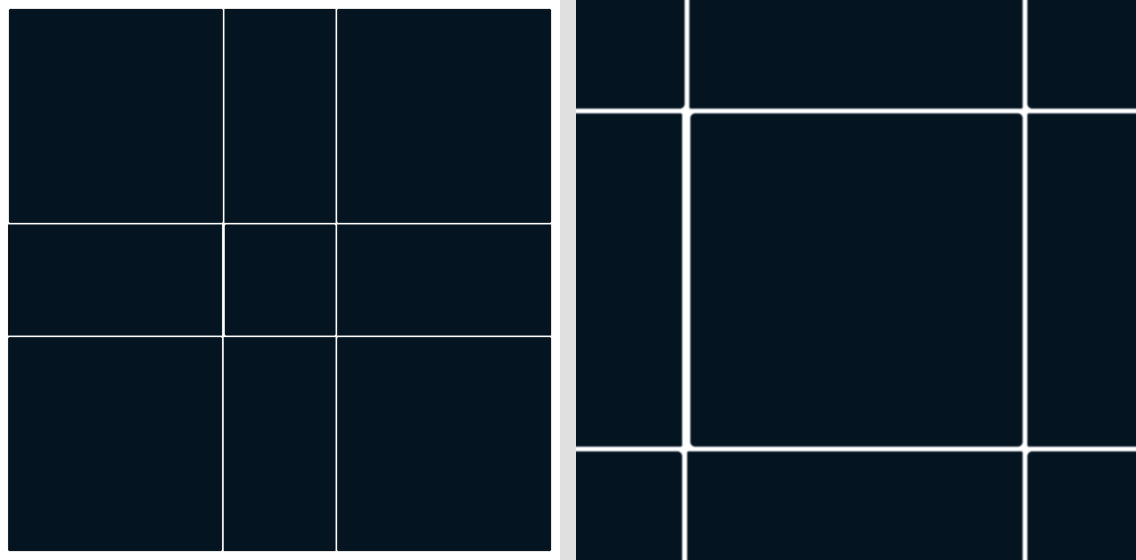
Left, the full canvas; right, a detail of the centre.
Write a WebGL 2 fragment shader that draws this pattern.

```glsl
#version 300 es
precision highp float;
// A three by three grid of dark navy tiles on white: wide outer tiles around
// a narrow middle row and column. Each tile is a rounded-box distance, with
// thin white seams, slightly uneven on the left, and dark outer rims.

uniform vec2 u_resolution;
out vec4 fragColor;

float roundedBox(vec2 p, vec2 lo, vec2 hi, float radius) {
  vec2 q = abs(p - 0.5 * (lo + hi)) - 0.5 * (hi - lo) + radius;
  return length(max(q, 0.0)) + min(max(q.x, q.y), 0.0) - radius;
}

// Start of band 0, 1 or 2 along one axis; index 3 is the far end.
float bandEdge(int i) {
  return i == 0 ? 0.0145 : i == 1 ? 0.3994 : i == 2 ? 0.6006 : 0.9855;
}

void main() {
  vec2 p = gl_FragCoord.xy / u_resolution;
  float soft = max(0.001, 0.7 / min(u_resolution.x, u_resolution.y));
  vec3 color = vec3(1.0);

  for (int row = 0; row < 3; row++) {
    for (int col = 0; col < 3; col++) {
      // Inset each cell by half a seam
      vec2 lo = vec2(bandEdge(col), bandEdge(row)) + 0.0014;
      vec2 hi = vec2(bandEdge(col + 1), bandEdge(row + 1)) - 0.0014;

      // Uneven left seam: offset per row, widest in the middle
      if (col == 0 && row < 2) {
        lo.x -= 0.0015;
        hi.x -= 0.0015;
      }
      if (col == 1) lo.x += row == 0 ? -0.0013 : row == 1 ? 0.0006 : 0.0;

      // Outer ends of the middle row and column reach out to a black rim
      bool rimmed = (row == 1) != (col == 1);
      vec2 fromCenter = abs(p - 0.5);
      float rim = 0.0;
      if (rimmed) {
        float reach = row == 1 ? fromCenter.x : fromCenter.y;
        rim = smoothstep(0.4825, 0.484, reach);
      }

      // Corners stay crisp on the rimmed tiles
      float d = roundedBox(p, lo, hi, rimmed ? 0.0012 : 0.003);
      vec3 navy = vec3(0.02, 0.08, 0.13);
      color = mix(color, navy * (1.0 - rim), smoothstep(soft, -soft, d));
    }
  }

  fragColor = vec4(color, 1.0);
}
```
